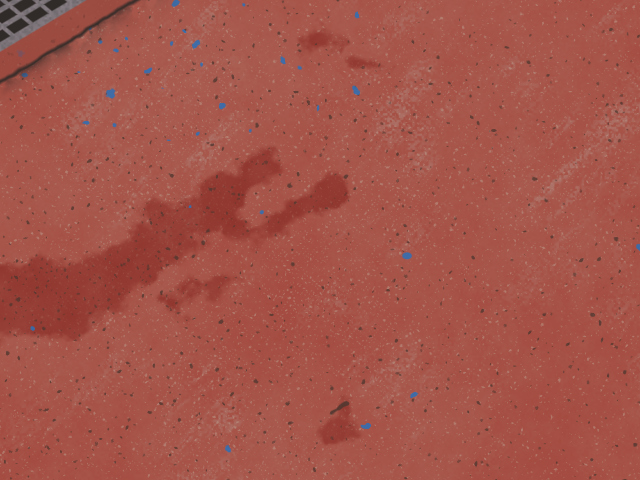
Reproduce this texture procedurally as a Shadertoy shader.

```glsl
// Worn red painted ground with a damp stain, grit, blue paint chips and a drain grate.
// Value noise mottles the paint, warped capsules form the stain, and jittered
// cells scatter the grains; the grate and its dirty gap lie along one slanted edge.

const vec3 RED_DEEP  = vec3(0.645, 0.298, 0.255);
const vec3 RED_PALE  = vec3(0.665, 0.362, 0.315);
const vec3 RED_WET   = vec3(0.550, 0.195, 0.165);
const vec3 SCUFF     = vec3(0.680, 0.480, 0.440);
const vec3 GRIT_PALE = vec3(0.720, 0.580, 0.520);
const vec3 GRIT_DARK = vec3(0.300, 0.215, 0.185);
const vec3 BLUE      = vec3(0.200, 0.430, 0.690);
const vec3 METAL     = vec3(0.480, 0.450, 0.470);
const vec3 DIRT      = vec3(0.190, 0.165, 0.155);

const vec2 EDGE_POINT = vec2(0.0, 0.892);   // where the grate rim meets the left side
const vec2 EDGE_DIR   = vec2(0.858, 0.514);
const vec2 SCUFF_DIR  = vec2(0.707, 0.707);
const float GAP_OFFSET = -0.054;            // dirty gap, measured from the rim

// Stain capsules: start and end points, then radii
const int STAINS = 8;
const vec4 STAIN_LINE[STAINS] = vec4[STAINS](
    vec4(-0.05, 0.345, 0.20, 0.40), vec4(0.20, 0.40, 0.36, 0.52),
    vec4(0.36, 0.52, 0.55, 0.64),   vec4(0.50, 0.51, 0.69, 0.59),
    vec4(0.36, 0.37, 0.46, 0.41),   vec4(0.67, 0.92, 0.70, 0.91),
    vec4(0.74, 0.87, 0.79, 0.865),  vec4(0.69, 0.10, 0.72, 0.15));
const float STAIN_RADIUS[STAINS] = float[STAINS](
    0.070, 0.050, 0.038, 0.024, 0.022, 0.026, 0.020, 0.016);

vec3 hash3(vec2 p) {
    vec3 h = fract(p.xyx * vec3(0.1031, 0.1030, 0.0973));
    h += dot(h, h.yxz + 33.33);
    return fract((h.xxy + h.yzz) * h.zyx);
}

float noise(vec2 p) {
    vec2 i = floor(p), f = fract(p);
    f = f * f * (3.0 - 2.0 * f);
    float low  = mix(hash3(i).x, hash3(i + vec2(1, 0)).x, f.x);
    float high = mix(hash3(i + vec2(0, 1)).x, hash3(i + 1.0).x, f.x);
    return mix(low, high, f.y);
}

float fbm(vec2 p) {
    float sum = 0.0, amp = 0.533;
    for (int i = 0; i < 4; i++) {
        sum += amp * noise(p);
        p = mat2(1.6, 1.2, -1.2, 1.6) * p + 17.3;
        amp *= 0.5;
    }
    return sum;
}

float capsule(vec2 p, vec2 a, vec2 b) {
    vec2 ab = b - a;
    return length(p - a - ab * clamp(dot(p - a, ab) / dot(ab, ab), 0.0, 1.0));
}

float below(float d, float soft) { return 1.0 - smoothstep(-soft, soft, d); }

// One irregular, randomly turned grain in some of the cells
float grains(vec2 p, float cells, float density, float radius, float seed) {
    vec2 q = mat2(0.8, 0.6, -0.6, 0.8) * p * cells + seed;
    vec2 id = floor(q);
    vec3 place = hash3(id + seed), form = hash3(id + seed + 57.0);
    vec2 d = q - id - mix(vec2(0.3), vec2(0.7), place.xy);
    float angle = form.x * 3.1416, c = cos(angle), s = sin(angle);
    d = mat2(c, -s, s, c) * d * vec2(1.0, mix(1.1, 2.0, form.z));
    float size = radius * mix(0.35, 1.0, form.y * form.y);
    float rough = size * (noise(q * 7.0) - 0.5) * 0.8;
    return step(place.z, density) * below(length(d) + rough - size, cells / iResolution.y);
}

float stainMask(vec2 p) {
    float d = 1.0;
    for (int i = 0; i < STAINS; i++)
        d = min(d, capsule(p, STAIN_LINE[i].xy, STAIN_LINE[i].zw) - STAIN_RADIUS[i]);
    d += (fbm(p * 13.0) - 0.5) * 0.10 + (fbm(p * 45.0) - 0.5) * 0.035;
    return below(d, 0.013);
}

void mainImage(out vec4 fragColor, in vec2 fragCoord) {
    vec2 p = fragCoord / iResolution.y;
    float px = 1.0 / iResolution.y;
    float fine = noise(p * 210.0);

    // Mottled paint
    float tone = 0.5 + (fbm(p * 3.5) - 0.5) * 1.1 + (fbm(p * 28.0) - 0.5) * 0.6;
    tone += 0.3 * (p.y - 0.5) + (fine - 0.5) * 0.25;
    vec3 col = mix(RED_DEEP, RED_PALE, clamp(tone, 0.0, 1.0));

    // Pale scuffs, drawn out along one diagonal
    vec2 streak = vec2(dot(p, SCUFF_DIR) * 9.0, dot(p, vec2(-SCUFF_DIR.y, SCUFF_DIR.x)) * 42.0);
    float worn = smoothstep(0.45, 0.75, fbm(p * 5.0 + 8.0));
    float scuff = worn * smoothstep(0.42, 0.8, fbm(streak)) * smoothstep(0.2, 0.8, fine);
    col = mix(col, SCUFF, 0.75 * scuff);

    // Damp stain
    float wet = stainMask(p);
    col = mix(col, RED_WET, wet * (0.5 + 0.5 * fbm(p * 20.0)));

    // Grit
    float middle = exp(-5.0 * dot(p - vec2(0.62, 0.42), p - vec2(0.62, 0.42)));
    float pale = grains(p, 85.0, 0.10 + 0.20 * middle + 0.15 * worn, 0.28, 11.0);
    float dust = grains(p, 150.0, 0.15 + 0.20 * middle + 0.20 * worn, 0.30, 23.0);
    col = mix(col, GRIT_PALE, (0.6 * pale + 0.4 * dust * (1.0 - pale)) * (1.0 - 0.7 * wet));
    float leftward = 1.0 - smoothstep(0.0, 1.1, p.x);
    col = mix(col, GRIT_DARK, 0.75 * grains(p, 38.0, 0.16 + 0.12 * leftward, 0.20, 37.0));
    col = mix(col, GRIT_DARK, 0.55 * grains(p, 75.0, 0.08 + 0.35 * wet * leftward, 0.30, 41.0));
    float twig = capsule(p, vec2(0.690, 0.140), vec2(0.722, 0.160)) + 0.006 * (noise(p * 120.0) - 0.5);
    col = mix(col, GRIT_DARK, 0.85 * below(twig - 0.004, px));

    // Blue chips, thickest near the upper left
    vec2 spread = (p - vec2(0.30, 0.92)) / vec2(0.30, 0.17);
    float cluster = exp(-dot(spread, spread));
    float chips = grains(p, 25.0, 0.012 + 0.38 * cluster, 0.26, 71.0);
    float loneChip = below(length((p - vec2(0.848, 0.467)) * vec2(1.0, 1.4)) - 0.010, px);
    col = mix(col, BLUE, 0.9 * max(chips, loneChip));

    // Dirty gap beside the raised kerb
    float along = dot(p - EDGE_POINT, EDGE_DIR);
    float across = dot(p - EDGE_POINT, vec2(-EDGE_DIR.y, EDGE_DIR.x));
    float gap = across - GAP_OFFSET + 0.008 * (fbm(p * 30.0) - 0.5);
    col = mix(col, RED_DEEP * 0.92, 0.7 * below(-gap, px));
    float soil = below(gap, 0.003) * exp(min(gap, 0.0) * 70.0) * smoothstep(0.25, 0.65, fbm(p * 38.0));
    col = mix(col, DIRT, max(0.75 * soil, 0.9 * below(abs(gap) - 0.004, 2.0 * px)));

    // Grate: rim and skewed bars over dark slots
    vec2 slot = abs(fract(vec2((along + 0.35 * across) / 0.046, (across - 0.012) / 0.031)) - 0.5);
    float hole = below(max((slot.x - 0.40) * 0.046, (slot.y - 0.33) * 0.031), px) * below(0.012 - across, px);
    vec3 grate = mix(METAL * (0.9 + 0.2 * fine), DIRT, hole);
    col = mix(col, grate, below(-across, px));

    fragColor = vec4(col, 1.0);
}
```
